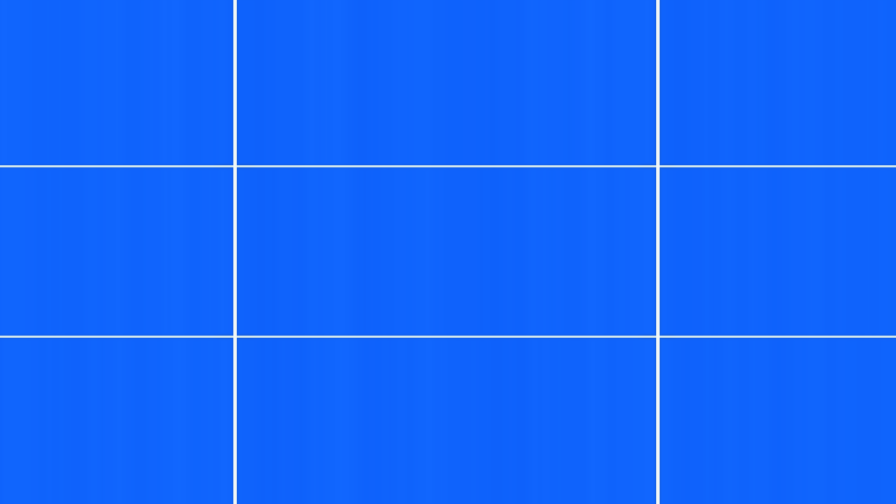
Write a Shadertoy shader that draws this pattern.

```glsl
// Wide blue panels split by thin pale joints, three across and three down.
// Joints are distances to a repeated grid, with a soft dark rim beside them;
// faint upright streaks from layered sines vary the blue from panel to panel.

#define PITCH vec2(0.839, 0.338)        // panel size, in canvas heights
#define JOINT_ORIGIN vec2(0.4664, 0.332) // one crossing of the joints
#define JOINT_WIDTH vec2(0.0068, 0.0042) // upright, level
#define RIM_WIDTH 0.0032
#define RIM_STRENGTH 0.45
#define STREAK_STRENGTH 0.010
#define BLUE vec3(0.06, 0.39, 0.99)
#define RIM_BLUE vec3(0.09, 0.35, 0.80)
#define UPRIGHT_COLOUR vec3(0.95, 0.97, 0.96)
#define LEVEL_COLOUR vec3(0.83, 0.91, 0.93)

// Narrow upright bands, shifted slightly for each row of panels
float streaks(float x, float row) {
    float sum = 0.0;
    float amplitude = 0.5;
    float frequency = 23.0;
    for (int i = 0; i < 4; i++) {
        sum += amplitude * sin(x * frequency + row * 0.4 + 2.0 * sin(x * frequency * 0.37));
        frequency *= 1.9;
        amplitude *= 0.7;
    }
    return sum;
}

// Distance on each axis to the nearest joint centre
vec2 jointDistance(vec2 p) {
    vec2 cell = (p - JOINT_ORIGIN) / PITCH;
    return abs(fract(cell + 0.5) - 0.5) * PITCH;
}

void mainImage(out vec4 fragColor, in vec2 fragCoord) {
    float pixel = 1.0 / iResolution.y;
    vec2 p = fragCoord * pixel;
    vec2 toJoint = jointDistance(p);
    vec2 toEdge = toJoint - 0.5 * JOINT_WIDTH;

    // Panel face
    float row = floor((p.y - JOINT_ORIGIN.y) / PITCH.y);
    vec3 colour = BLUE + STREAK_STRENGTH * streaks(p.x, row) * vec3(0.6, 1.0, 0.5);

    // Dark rim, stronger along the level joints close to a crossing
    vec2 rim = exp(-pow(max(toEdge, 0.0) / RIM_WIDTH, vec2(2.0)));
    rim.y *= 0.7 + 0.6 * (1.0 - smoothstep(0.02, 0.05, toJoint.x));
    colour = mix(colour, RIM_BLUE, RIM_STRENGTH * max(rim.x, rim.y));

    // Joints, uprights over levels
    vec2 cover = clamp(0.5 - toEdge / pixel, 0.0, 1.0);
    cover = min(cover, JOINT_WIDTH / pixel);
    colour = mix(colour, LEVEL_COLOUR, cover.y);
    colour = mix(colour, UPRIGHT_COLOUR, cover.x);

    fragColor = vec4(colour, 1.0);
}
```
